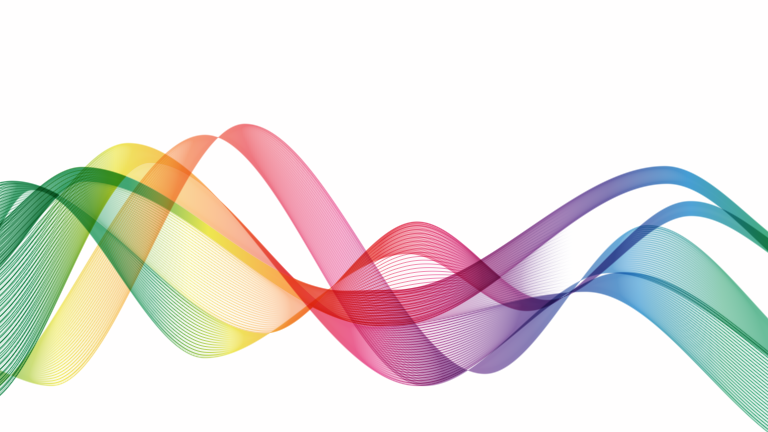
Write a WebGL 2 fragment shader that draws this background.

```glsl
#version 300 es
precision highp float;
uniform vec2 u_resolution;
out vec4 outColor;

#define PAPER vec3(1.0, 0.998, 0.998)
#define LINE_WIDTH 0.021
#define LINE_INK 0.78
#define EDGE_INK 0.35
#define HEIGHT 9.0
#define WIDTH 16.0

// Rainbow along the canvas, from green through red and blue back to green
vec3 rainbow(float x) {
    vec3 stops[9] = vec3[9](
        vec3(0.02, 0.54, 0.28), vec3(0.91, 0.88, 0.10), vec3(0.97, 0.55, 0.12),
        vec3(0.90, 0.16, 0.20), vec3(0.88, 0.12, 0.46), vec3(0.50, 0.16, 0.52),
        vec3(0.25, 0.20, 0.55), vec3(0.05, 0.50, 0.78), vec3(0.05, 0.58, 0.36));
    float s = clamp(x, 0.0, 1.0) * 8.0;
    vec3 color = stops[0];
    for (int i = 1; i < 9; i++)
        color = mix(color, stops[i], clamp(s - float(i - 1), 0.0, 1.0));
    return color;
}

// Height gained or lost between two turning points
float swing(float x, vec2 a, vec2 b) {
    return (b.y - a.y) * smoothstep(a.x, b.x, x);
}

// Smooth wave through six turning points
float wave(float x, vec2 a, vec2 b, vec2 c, vec2 d, vec2 e, vec2 f) {
    return a.y + swing(x, a, b) + swing(x, b, c) + swing(x, c, d)
         + swing(x, d, e) + swing(x, e, f);
}

// Translucent sheet of fine lines spun between two waves.
// shift moves the rainbow at the left and right ends.
vec3 ribbon(vec2 p, float px, float a, float b, float count, float fill,
            float strength, vec2 shift) {
    float gap = max(abs(a - b), 0.001);
    float lo = min(a, b);
    float t = clamp((p.y - lo) / gap, 0.0, 1.0);
    float slopeA = dFdx(a) / px;
    float slopeB = dFdx(b) / px;
    float slope = a < b ? mix(slopeA, slopeB, t) : mix(slopeB, slopeA, t);
    float lean = inversesqrt(1.0 + slope * slope);

    float inset = min(p.y - lo, lo + gap - p.y) * lean;
    float inside = smoothstep(-px, px, inset);

    // Lines fade to their mean tone where they are too close to resolve
    float space = gap * lean / count;
    float away = abs(fract(t * count + 0.5) - 0.5) * space;
    float core = 0.5 * max(LINE_WIDTH - px, 0.0);
    float line = min(LINE_WIDTH / px, 1.0) * clamp(1.0 - (away - core) / px, 0.0, 1.0);
    float mean = min(LINE_WIDTH / space, 0.9);
    float mesh = mix(mean, line, smoothstep(1.5 * px, 3.0 * px, space));

    float rim = EDGE_INK * exp(-abs(inset) / 0.045);
    float ink = inside * strength * clamp(fill + LINE_INK * mesh + rim, 0.0, 0.85);
    float x = p.x / WIDTH;
    return mix(vec3(1.0), rainbow(x + mix(shift.x, shift.y, x)), ink);
}

void main() {
    float px = HEIGHT / u_resolution.y;
    vec2 p = gl_FragCoord.xy * px;
    p.x += 0.5 * (WIDTH - u_resolution.x * px);
    float x = p.x;

    // Long main strand
    float mainTop = wave(x, vec2(-1.25, 3.6), vec2(1.71, 5.52), vec2(7.2, 2.94),
                         vec2(8.2, 2.96), vec2(13.85, 5.54), vec2(17.3, 3.54));
    float mainLow = wave(x, vec2(-0.63, 3.06), vec2(1.77, 5.21), vec2(7.9, 2.21),
                         vec2(8.2, 2.22), vec2(13.9, 5.17), vec2(17.7, 2.75));

    // Strand with the small middle hump
    float tail = -1.6 * smoothstep(14.4, 17.7, x);
    float humpTop = tail + wave(x, vec2(-1.25, 4.83), vec2(0.25, 5.23), vec2(5.52, 2.06),
                                vec2(8.69, 4.38), vec2(11.4, 2.75), vec2(14.4, 4.5));
    float humpLow = tail + wave(x, vec2(-1.04, 2.75), vec2(0.67, 5.04), vec2(4.27, 1.54),
                                vec2(8.5, 3.71), vec2(10.98, 2.52), vec2(14.38, 4.81));

    // Strand with the deep middle trough
    float deepTop = wave(x, vec2(-0.83, 2.96), vec2(2.67, 6.02), vec2(8.71, 0.96),
                         vec2(13.0, 3.33), vec2(18.75, 0.25), vec2(20.0, 0.0));
    float deepLow = wave(x, vec2(-0.42, 0.56), vec2(3.13, 5.6), vec2(7.81, 2.19),
                         vec2(12.2, 2.92), vec2(17.3, -0.58), vec2(20.0, -1.0));

    // Wide veil with the highest crest
    float veilTop = wave(x, vec2(-1.25, 1.7), vec2(1.08, 0.96), vec2(5.1, 6.42),
                         vec2(10.1, 1.21), vec2(13.5, 4.31), vec2(17.9, 1.08));
    float veilLow = wave(x, vec2(-0.83, 0.56), vec2(4.27, 6.19), vec2(8.85, 0.96),
                         vec2(12.7, 3.31), vec2(18.75, 0.25), vec2(20.0, 0.0));

    // Layers multiply like glazes; the two bridging sheets fade to the right
    float bridge = 1.0 - smoothstep(10.0, 12.0, x);
    vec3 color = PAPER;
    color *= ribbon(p, px, veilTop, veilLow, 26.0, 0.11, 0.75, vec2(0.05, 0.06));
    color *= ribbon(p, px, mainLow, humpTop, 26.0, 0.04, 0.6 * bridge, vec2(-0.16, 0.0));
    color *= ribbon(p, px, deepLow, mainTop, 26.0, 0.08, 0.6 * bridge, vec2(-0.04, 0.04));
    color *= ribbon(p, px, deepTop, deepLow, 24.0, 0.12, 0.85, vec2(-0.04, 0.06));
    color *= ribbon(p, px, humpTop, humpLow, 16.0, 0.10, 0.85, vec2(-0.25, 0.0));
    color *= ribbon(p, px, mainTop, mainLow, 14.0, 0.12, 0.9, vec2(-0.2, 0.0));
    outColor = vec4(color, 1.0);
}
```
